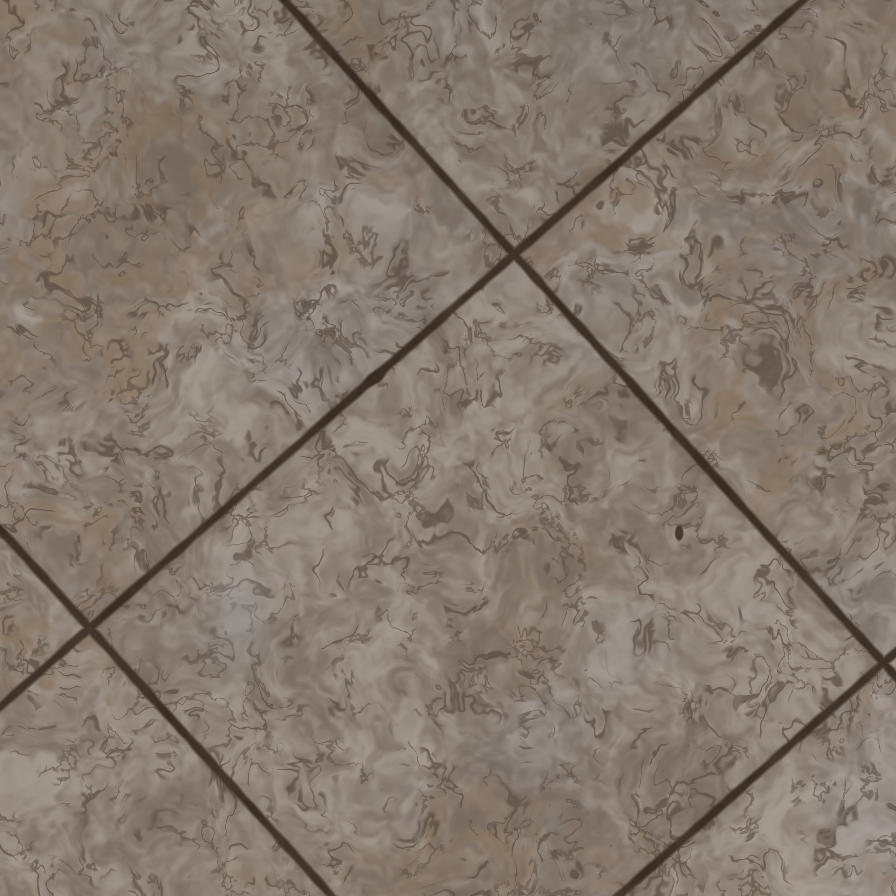
A three.js fragment shader for this texture:

```glsl
// Mottled stone floor tiles laid on the diagonal, parted by thin dark grout.
// A skewed lattice gives tile cells and joint distances; warped value noise
// gives the clouds, ochre stains and short broken fissures of each tile.

#define CORNER vec2(0.574, 0.716)     // one crossing of the joints
#define SIDE_A vec2(-0.474, -0.417)   // tile edge running down left
#define SIDE_B vec2(0.412, -0.456)    // tile edge running down right
#define GROUT_HALF 0.0046
#define EDGE_SOFT 0.0024
#define FISSURE_DEPTH 0.72
#define STAIN_AMOUNT 0.55
#define STONE_DARK vec3(0.465, 0.415, 0.370)
#define STONE_LIGHT vec3(0.625, 0.585, 0.548)
#define OCHRE vec3(0.490, 0.385, 0.285)
#define FISSURE vec3(0.345, 0.290, 0.250)
#define GROUT vec3(0.235, 0.185, 0.145)

varying vec2 vUv;

float hash(vec2 p) {
  vec3 q = fract(p.xyx * 0.1031);
  q += dot(q, q.yzx + 33.33);
  return fract((q.x + q.y) * q.z);
}

float noise(vec2 p) {
  vec2 i = floor(p);
  vec2 f = fract(p);
  f = f * f * (3.0 - 2.0 * f);
  float low = mix(hash(i), hash(i + vec2(1.0, 0.0)), f.x);
  float high = mix(hash(i + vec2(0.0, 1.0)), hash(i + 1.0), f.x);
  return mix(low, high, f.y);
}

float fbm(vec2 p) {
  float sum = 0.0;
  float gain = 0.533;
  for (int i = 0; i < 4; i++) {
    sum += gain * noise(p);
    p = mat2(1.6, 1.2, -1.2, 1.6) * p + 11.7;
    gain *= 0.5;
  }
  return sum;
}

float cross2(vec2 a, vec2 b) {
  return a.x * b.y - a.y * b.x;
}

// Soft round mark, 1 at its centre
float spot(vec2 p, vec2 centre, vec2 radius) {
  vec2 d = (p - centre) / radius;
  return exp(-dot(d, d));
}

// Short dark cracks: thin noise contours, broken up by a mask
float fissures(vec2 q, vec2 warp) {
  float cracks = 0.0;
  for (int i = 0; i < 2; i++) {
    float layer = float(i);
    float scale = 27.0 + 24.0 * layer;
    float ridge = abs(fbm(q * scale + warp * 3.0 + 31.0 * layer) - 0.5);
    float mask = smoothstep(0.50, 0.70, noise(q * 38.0 + 17.0 + 9.0 * layer));
    float line = 1.0 - smoothstep(0.006, 0.055, ridge);
    cracks = max(cracks, line * mask * (1.0 - 0.2 * layer));
  }
  return cracks;
}

vec3 stone(vec2 p, vec2 tile) {
  float tone = hash(tile + 41.0);
  vec2 q = p + 5.0 + 7.0 * vec2(hash(tile + 13.0), hash(tile + 27.0));
  vec2 warp = vec2(fbm(q * 14.0), fbm(q * 14.0 + 57.3)) - 0.5;

  // Clouds, grain and fine flakes
  float cloud = fbm(q * 8.0 + warp * 2.0);
  float grain = fbm(q * 42.0 + warp * 5.0);
  float flake = noise(q * 125.0 + warp * 8.0);
  float shade = 0.40 * cloud + 0.42 * grain + 0.18 * flake;
  vec3 colour = mix(STONE_DARK, STONE_LIGHT, smoothstep(0.22, 0.76, shade));
  colour += (tone - 0.5) * vec3(0.018, 0.020, 0.022);

  // Ochre stains and cool pale areas
  float stain = smoothstep(0.53, 0.78, fbm(q * 6.5 + warp * 2.5 + 71.0));
  colour = mix(colour, OCHRE, STAIN_AMOUNT * stain * smoothstep(0.20, 0.75, grain));
  float cool = smoothstep(0.50, 0.75, fbm(q * 5.0 + 91.0));
  colour += cool * vec3(-0.006, 0.002, 0.014);

  return mix(colour, FISSURE, FISSURE_DEPTH * fissures(q, warp));
}

void main() {
  // Lattice coordinates and distance to the nearest joint
  vec2 p = vUv;
  vec2 r = p - CORNER;
  float area = cross2(SIDE_A, SIDE_B);
  vec2 cell = vec2(cross2(r, SIDE_B), cross2(SIDE_A, r)) / area;
  vec2 gap = abs(cell - floor(cell + 0.5));
  gap *= abs(area) / vec2(length(SIDE_B), length(SIDE_A));
  float joint = min(gap.x, gap.y);

  vec3 colour = stone(p, floor(cell));

  // Wear: a pale scuff and a small dark pit
  float scuff = spot(p, vec2(0.268, 0.312), vec2(0.032, 0.052));
  colour = mix(colour, vec3(0.59, 0.59, 0.59), 0.55 * scuff);
  float pit = spot(p, vec2(0.758, 0.405), vec2(0.005, 0.009));
  colour = mix(colour, GROUT, 0.9 * smoothstep(0.25, 0.6, pit));

  // Grout with uneven edges, a chip and a soft shadow
  joint += 0.0016 * (noise(p * 55.0) - 0.5);
  joint -= 0.004 * spot(p, vec2(0.420, 0.577), vec2(0.011, 0.008));
  colour *= 1.0 - 0.10 * exp(-joint * 140.0);
  vec3 grout = GROUT * (0.82 + 0.40 * fbm(p * 32.0));
  float cover = smoothstep(GROUT_HALF - EDGE_SOFT, GROUT_HALF + EDGE_SOFT, joint);
  colour = mix(grout, colour, cover);

  // Light falls off gently toward the top
  colour *= 1.02 - 0.05 * smoothstep(0.3, 1.0, p.y);
  gl_FragColor = vec4(colour, 1.0);
}
```
